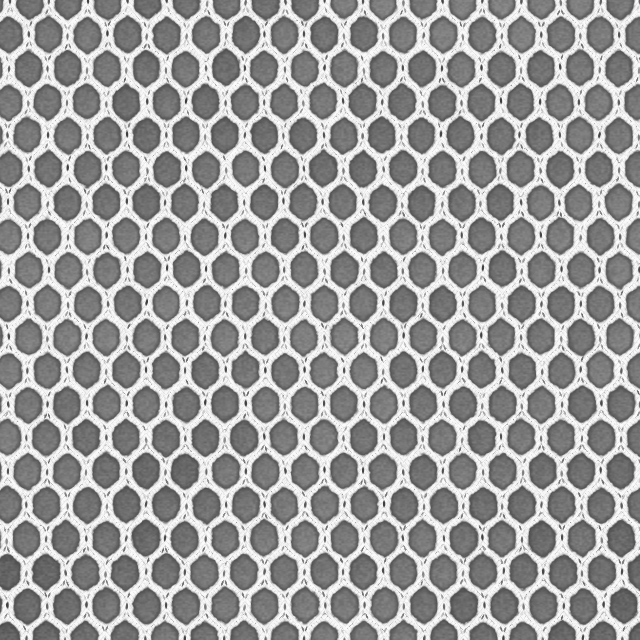
Write a three.js fragment shader that draws this texture.

```glsl
// White knitted mesh with staggered, rounded hexagonal holes over grey cloth.
// Each point measures its distance to the holes of the two nearest rows;
// stitches, slits, fuzz and shadows are then layered on with hashed noise.

#define COLUMNS 16.25
#define ROWS 19.06
#define ROW_PITCH 0.853          // row spacing in column widths
#define PHASE vec2(0.229, 0.02)  // centre of the first hole, in cells
#define HOLE_HALF_WIDTH 0.345
#define HOLE_SLOPE 0.397         // distance from centre to slanted side
#define SOFTNESS 0.026           // edge blur in column widths
#define WOBBLE 0.035             // unevenness of the yarn
#define YARN vec3(0.985)
#define CLOTH vec3(0.462)
#define SHADOW vec3(0.27)
#define SLIT vec3(0.24)

varying vec2 vUv;

float hash(vec2 p) {
  vec3 q = fract(p.xyx * 0.1031);
  q += dot(q, q.yzx + 33.33);
  return fract((q.x + q.y) * q.z);
}

float noise(vec2 p) {
  vec2 i = floor(p), f = fract(p);
  f = f * f * (3.0 - 2.0 * f);
  return mix(mix(hash(i), hash(i + vec2(1.0, 0.0)), f.x),
             mix(hash(i + vec2(0.0, 1.0)), hash(i + vec2(1.0)), f.x), f.y);
}

float smoothMax(float a, float b, float k) {
  float h = max(k - abs(a - b), 0.0) / k;
  return max(a, b) + 0.25 * h * h * k;
}

// Signed distance to a hole: upright sides, slanted and rounded ends
float holeDistance(vec2 p) {
  float ax = sqrt(p.x * p.x + 0.003);
  float ends = dot(vec2(ax, abs(p.y)), vec2(0.634, 0.775)) - HOLE_SLOPE;
  return smoothMax(abs(p.x) - HOLE_HALF_WIDTH, ends, 0.10);
}

// Offset from the nearest hole centre of a row; also returns the hole index
vec2 holeOffset(vec2 cell, float row, out vec2 id) {
  float x = cell.x - 0.5 * mod(row, 2.0) - 0.05 * (hash(vec2(row, 7.0)) - 0.5);
  id = vec2(floor(x + 0.5), row);
  vec2 jitter = 0.04 * (vec2(hash(id + 11.0), hash(id + 47.0)) - 0.5);
  return vec2(x - id.x, (cell.y - row) * ROW_PITCH) - jitter;
}

// Soft elliptical gap, 1 inside and 0 outside
float slit(vec2 p, vec2 size) {
  return 1.0 - smoothstep(0.5, 1.4, length(p / size));
}

void main() {
  // Slight stretch of the cloth towards the bottom
  vec2 uv = vUv;
  uv.x -= 0.010 * (uv.x - 0.5) * (1.0 - uv.y) * (1.0 - uv.y);
  vec2 cell = uv * vec2(COLUMNS, ROWS) - PHASE;
  vec2 p = cell * vec2(1.0, ROW_PITCH);

  // Nearest hole among the rows below and above
  float row = floor(cell.y);
  vec2 idA, idB;
  vec2 a = holeOffset(cell, row, idA);
  vec2 b = holeOffset(cell, row + 1.0, idB);
  float dA = holeDistance(a), dB = holeDistance(b);
  float d = min(dA, dB);
  vec2 local = dA < dB ? a : b;
  vec2 id = dA < dB ? idA : idB;
  float edge = d + WOBBLE * (noise(p * 9.0) - 0.5)
                 + 0.6 * WOBBLE * (noise(p * 21.0 + 5.0) - 0.5);

  // Cloth in the holes: grain, variation and shadow cast by the yarn
  float grain = noise(p * 17.0) + noise(p * vec2(13.0, 24.0) + 31.0) - 1.0;
  vec3 cloth = CLOTH + 0.055 * grain + 0.05 * (hash(id + 3.0) - 0.5);
  cloth += 0.05 * (noise(uv * 4.0) - 0.5);
  cloth -= 0.10 * dot(local, vec2(-0.35, 0.6));
  cloth -= 0.05 * smoothstep(0.55, 0.0, uv.y) * abs(2.0 * uv.x - 1.0);
  float shade = smoothstep(-0.13, 0.0, edge);
  cloth = mix(cloth, SHADOW, 0.65 * shade);

  // Yarn: rounded rim, grooves between cords and slanted stitches
  float fuzz = noise(p * 28.0 + 70.0);
  float rim = 1.0 - smoothstep(0.0, 0.055, edge);
  float groove = 1.0 - smoothstep(0.0, 0.045, abs(dA - dB));
  float slant = p.y * 44.0 + abs(abs(local.x) - 0.5) * 55.0;
  float stitch = smoothstep(0.45, 1.0, cos(slant + 3.0 * noise(p * 3.0)));
  vec3 yarn = YARN - 0.13 * rim - 0.07 * fuzz * fuzz;
  yarn -= stitch * (0.06 + 0.30 * groove * fuzz);

  // Gaps in the upright posts between neighbours of one row
  float postRow = floor(cell.y + 0.5);
  vec2 postId;
  vec2 post = holeOffset(cell + vec2(0.5, 0.0), postRow, postId);
  post.x += 0.025 * (noise(p * 8.0 + 19.0) - 0.5);
  float vary = hash(postId + 91.0);
  float gaps = slit(post - vec2(0.0, 0.10 * vary - 0.06), vec2(0.032, 0.085))
             * (0.55 + 0.45 * vary);
  for (int i = 0; i < 4; i++) {
    float side = mod(float(i), 2.0) * 2.0 - 1.0;
    float up = i < 2 ? 1.0 : -1.0;
    float strength = hash(postId + vec2(float(i) * 5.0, 23.0));
    vec2 centre = vec2(side * 0.045, up * (0.17 + 0.12 * strength));
    vec2 q = post - centre;
    q.x -= side * up * 0.35 * q.y;
    gaps = max(gaps, 0.75 * strength * slit(q, vec2(0.025, 0.065)));
  }
  yarn = mix(yarn, SLIT, gaps);

  float cover = smoothstep(-SOFTNESS, SOFTNESS, edge);
  gl_FragColor = vec4(clamp(mix(cloth, yarn, cover), 0.0, 1.0), 1.0);
}
```
